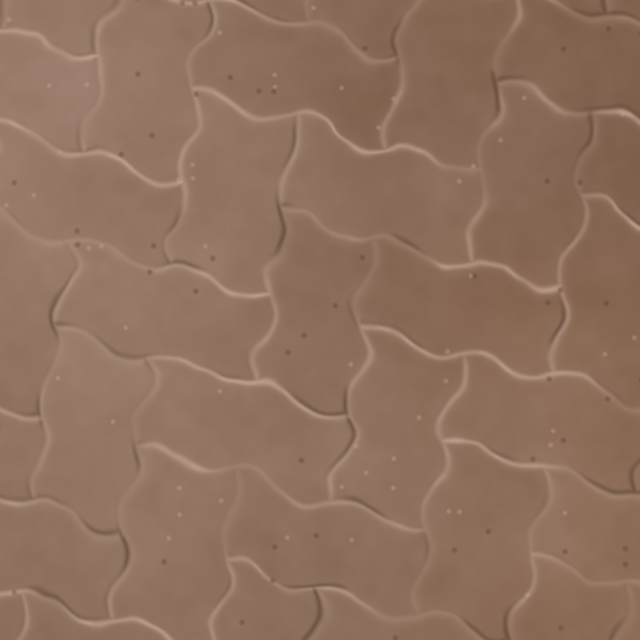
This texture is drawn by a WebGL 2 fragment shader. Its source:

```glsl
#version 300 es
precision highp float;
// Worn brown interlocking pavers in a skewed herringbone with sandy, broken joints.
uniform vec2 u_resolution;
out vec4 fragColor;

const float TAU = 6.2831853;
const vec3 CLAY = vec3(0.552, 0.434, 0.366);
const vec3 SAND = vec3(0.76, 0.645, 0.575);
const vec3 SHADOW = vec3(0.31, 0.22, 0.17);

float hash(vec2 p) {
    return fract(sin(dot(p, vec2(127.1, 311.7))) * 43758.5453);
}

float noise(vec2 p) {
    vec2 i = floor(p), f = fract(p);
    f = f * f * (3.0 - 2.0 * f);
    return mix(mix(hash(i), hash(i + vec2(1, 0)), f.x),
               mix(hash(i + vec2(0, 1)), hash(i + vec2(1, 1)), f.x), f.y);
}

float fbm(vec2 p) {
    float sum = 0.0, gain = 0.5;
    for (int i = 0; i < 4; i++) {
        sum += gain * noise(p);
        p = mat2(1.6, 1.2, -1.2, 1.6) * p + 7.3;
        gain *= 0.5;
    }
    return sum / 0.9375;
}

vec2 noise2(vec2 p) {
    return vec2(noise(p), noise(p + 41.7)) - 0.5;
}

// Canvas to paver units: skewed axes, ragged and wavy edges
vec2 toPavers(vec2 uv) {
    uv += 0.022 * noise2(uv * 9.0) + 0.008 * noise2(uv * 34.0);
    mat2 axes = mat2(0.151, -0.043, 0.021, 0.139);
    vec2 p = inverse(axes) * (uv - vec2(0.306, 0.857));
    return p + 0.075 * vec2(sin(TAU * p.y), cos(TAU * (p.x - 0.7)));
}

// Position of a cell within the herringbone: 0,1 lying, 2,3 standing
float cellKind(vec2 cell) {
    return mod(cell.x + cell.y, 4.0);
}

// Distance to the nearest upright (x) and level (y) joint
vec2 jointDistance(vec2 p) {
    vec2 f = fract(p);
    float kind = cellKind(floor(p));
    vec4 side = vec4(f, 1.0 - f);
    if (kind < 0.5) side.z = 1.0;
    else if (kind < 1.5) side.x = 1.0;
    else if (kind < 2.5) side.w = 1.0;
    else side.y = 1.0;
    return min(side.xy, side.zw);
}

vec2 paverId(vec2 p) {
    vec2 cell = floor(p);
    float kind = cellKind(cell);
    if (kind > 2.5) return cell - vec2(0, 1);
    return kind > 0.5 && kind < 1.5 ? cell - vec2(1, 0) : cell;
}

// Soft line along both joint directions, each with its own strength
float jointLine(vec2 p, float width, vec2 strength) {
    vec2 d = jointDistance(p) / width;
    vec2 line = exp(-d * d) * strength;
    return max(line.x, line.y);
}

// Sparse round specks, one candidate per grid cell
float specks(vec2 uv, float count, float share) {
    vec2 cell = floor(uv * count);
    vec2 centre = 0.3 + 0.4 * vec2(hash(cell + 3.1), hash(cell + 8.6));
    float spot = 1.0 - smoothstep(0.06, 0.28, length(fract(uv * count) - centre));
    return spot * step(1.0 - share, hash(cell));
}

// Broad light: pale upper left, dim upper right
float lighting(vec2 uv) {
    float pale = exp(-5.0 * dot(uv - vec2(0.0, 0.75), uv - vec2(0.0, 0.75)));
    float dim = smoothstep(0.2, 1.0, uv.x) * smoothstep(0.2, 1.0, uv.y);
    return 0.012 - 0.025 * uv.x + 0.032 * pale - 0.045 * dim;
}

void main() {
    vec2 uv = gl_FragCoord.xy / u_resolution.y;
    vec2 p = toPavers(uv);

    // Paver faces
    float shade = lighting(uv);
    shade += 0.02 * (hash(paverId(p)) - 0.5);
    shade += 0.06 * (fbm(uv * 7.0) - 0.5) + 0.028 * (fbm(uv * 38.0) - 0.5);
    vec3 color = CLAY + shade * vec3(1.0, 1.03, 1.1);
    float ochre = smoothstep(0.45, 1.0, uv.x) * noise(uv * 4.0 + 5.0);
    color += ochre * vec3(0.006, -0.002, -0.022);

    // Joints: faint sandy bed, dark gap, then bright broken rim
    float wear = smoothstep(0.25, 0.75, noise(uv * 11.0 + 2.0));
    float chips = smoothstep(0.3, 0.8, noise(uv * 45.0));
    float gaps = smoothstep(0.4, 0.8, noise(uv * 14.0 + 19.0));
    float bed = jointLine(p, 0.075, vec2(0.13, 0.15));
    float gap = jointLine(p + vec2(0.04, -0.045), 0.033, vec2(0.6, 0.5));
    float rim = jointLine(p, 0.032, vec2(0.42, 0.72));
    color = mix(color, SAND, bed);
    color = mix(color, SHADOW, gap * (0.12 + 0.75 * gaps));
    color = mix(color, SAND, rim * (0.18 + 0.6 * wear + 0.3 * wear * chips));

    // Grit and pits
    color = mix(color, SAND, 0.4 * specks(uv, 48.0, 0.02));
    color = mix(color, SHADOW, 0.35 * specks(uv + 0.37, 42.0, 0.025));
    fragColor = vec4(color, 1.0);
}
```
